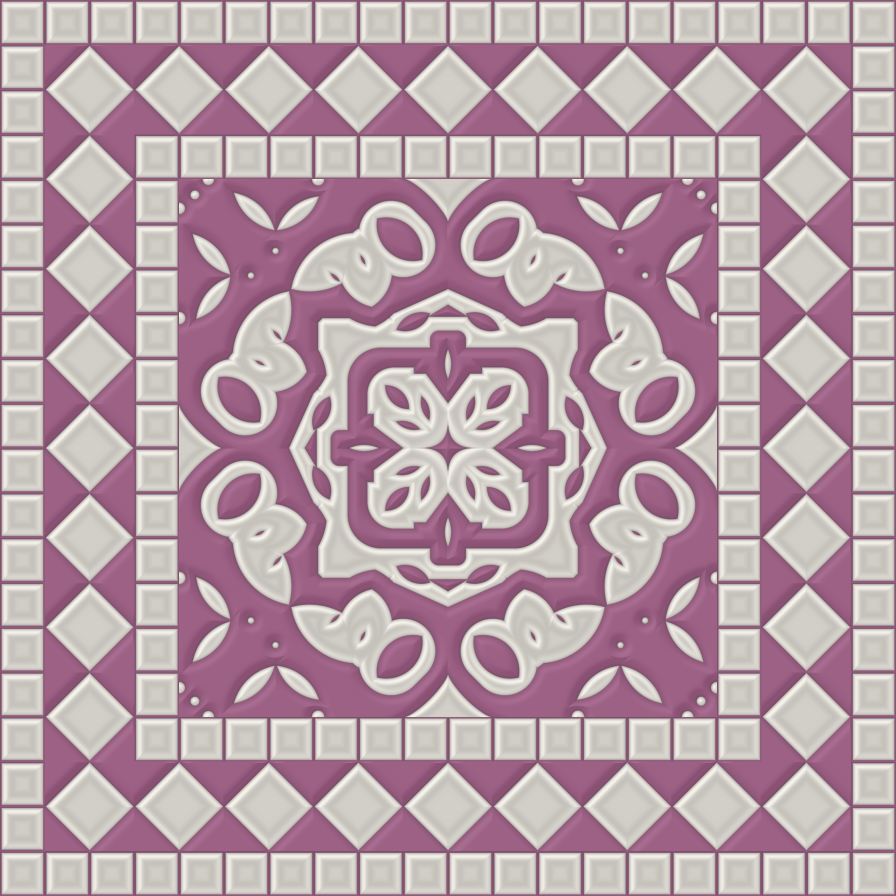
This pattern is drawn by a Shadertoy shader. Its source:

```glsl
// Embossed mauve and ivory mosaic: floral panel inside tile and diamond borders.

// Pointed leaf from tip a to tip b with half width w.
float leaf(vec2 p, vec2 a, vec2 b, float w) {
    float h = 0.5 * length(b - a);
    vec2 dir = (b - a) / (2.0 * h);
    p -= 0.5 * (a + b);
    vec2 q = abs(vec2(dot(p, dir), dot(p, vec2(-dir.y, dir.x))));
    float k = (h * h - w * w) / (2.0 * w);
    return length(q + vec2(0.0, k)) - k - w;
}

float capsule(vec2 p, vec2 a, vec2 b, float r) {
    vec2 v = b - a;
    return length(p - a - v * clamp(dot(p - a, v) / dot(v, v), 0.0, 1.0)) - r;
}

float roundBox(vec2 p, vec2 halfSize, float r) {
    vec2 d = abs(p) - halfSize + r;
    return length(max(d, 0.0)) + min(max(d.x, d.y), 0.0) - r;
}

// Central panel in one folded octant: q.x runs outward, q.y sideways.
// Negative values are ivory, positive values are mauve.
float panel(vec2 q) {
    // Eight outer blossoms and the scalloped ivory body between them
    float blossom = capsule(q, vec2(4.8, 1.27), vec2(4.53, 1.0), 0.72);
    blossom = min(blossom, leaf(q, vec2(4.75, 1.6), vec2(3.55, 3.5), 0.5));
    blossom = min(blossom, leaf(q, vec2(4.9, 2.0), vec2(3.15, 1.7), 0.6));
    float point = max((q.x + 0.45 * q.y - 3.55) * 0.91, q.y - 1.3);
    float body = min(point, max(q.x - 2.9, (q.x + q.y - 5.7) * 0.7));
    float d = max(body, 0.42 - blossom);

    // Chevron slits above the ring
    d = max(d, -leaf(q, vec2(2.64, 1.15), vec2(3.0, 0.4), 0.17));
    d = max(d, -max((q.x + 0.6 * q.y - 3.2) * 0.86, 2.93 - q.x));

    // Mauve ring enclosing four ivory petals
    float ring = min(roundBox(q, vec2(2.24), 0.75), roundBox(q, vec2(2.62, 0.4), 0.2));
    float petals = max(roundBox(q, vec2(1.8), 0.6), ((q.x - 1.0) * 0.75 - q.y) * 0.8);
    petals = max(petals, min(q.x - 1.66, 0.76 - q.y));
    d = min(max(d, -ring), petals);
    d = min(d, leaf(q, vec2(1.55, 0.0), vec2(2.2, 0.0), 0.07));

    // Petal veins and central star
    d = max(d, -leaf(q, vec2(0.87), vec2(1.4), 0.16));
    d = max(d, -leaf(q, vec2(0.62, 0.42), vec2(1.16, 0.59), 0.08));
    d = max(d, (0.77 - sqrt(q.x) - sqrt(q.y)) * 0.45);

    // Blossom eyes and small creases
    d = min(d, blossom);
    d = max(d, -leaf(q, vec2(5.12, 1.58), vec2(4.2, 0.58), 0.37));
    d = max(d, -leaf(q, vec2(3.72, 2.42), vec2(3.9, 2.62), 0.035));
    d = max(d, -leaf(q, vec2(4.1, 1.85), vec2(4.3, 1.95), 0.03));

    // Corner leaves, seeds and edge diamonds
    d = min(d, leaf(q, vec2(5.7, 4.78), vec2(4.86, 3.87), 0.18));
    d = min(d, leaf(q, vec2(5.62, 2.88), vec2(4.86, 3.82), 0.18));
    d = min(d, length(q - vec2(4.4, 3.85)) - 0.07);
    d = min(d, length(q - vec2(5.65)) - 0.1);
    d = min(d, length(q - vec2(6.0, 5.35)) - 0.13);
    d = min(d, length(q - vec2(6.0, 2.9)) - 0.14);
    float edge = pow(abs(6.0 - q.x), 0.8) + pow(q.y, 0.8);
    return min(d, (edge - 0.96) * 0.75);
}

// Whole design in tile units: a grid of 20 by 20 centred on zero.
float design(vec2 p) {
    vec2 a = abs(p);
    float m = max(a.x, a.y);
    if (m < 6.0) return panel(vec2(m, min(a.x, a.y)));
    if (m > 7.0 && m < 9.0) {
        vec2 diamond = abs(mod(p + 1.0, 2.0) - 1.0);
        return (diamond.x + diamond.y - 0.98) * 0.707;
    }
    vec2 joint = 0.5 - abs(fract(p) - 0.5);
    return 0.035 - min(joint.x, joint.y);
}

vec3 shade(vec2 p, float px) {
    float d = design(p);
    vec2 e = vec2(0.03, 0.0);
    vec2 slope = vec2(design(p + e.xy) - d, design(p + e.yx) - d);
    float lit = dot(slope / (length(slope) + 0.005), vec2(-0.6, 0.8));

    // Ivory with a bright bevelled rim
    float rim = exp(-pow((d + 0.08) / 0.06, 2.0));
    vec3 ivory = vec3(0.82, 0.81, 0.78) + rim * (0.09 + 0.08 * lit);
    ivory -= 0.05 * exp(-pow((d + 0.24) / 0.09, 2.0));
    ivory *= 1.0 - 0.22 * exp(-abs(d) / 0.025);

    // Mauve with a dark seam and a soft sheen
    float sheen = exp(-pow((d - 0.14) / 0.08, 2.0));
    vec3 mauve = vec3(0.615, 0.38, 0.52) - 0.06 * lit * sheen;
    mauve *= 1.0 - (0.18 + 0.1 * lit) * exp(-max(d, 0.0) / 0.07);
    return mix(ivory, mauve, smoothstep(-px, px, d));
}

void mainImage(out vec4 fragColor, in vec2 fragCoord) {
    float px = 20.0 / iResolution.y;
    vec3 color = vec3(0.0);
    // Four samples per pixel smooth the joins between regions
    for (int i = 0; i < 4; i++) {
        vec2 offset = vec2(i % 2, i / 2) * 0.5 - 0.25;
        color += shade((fragCoord + offset - 0.5 * iResolution.xy) * px, 0.5 * px);
    }
    fragColor = vec4(color * 0.25, 1.0);
}
```
